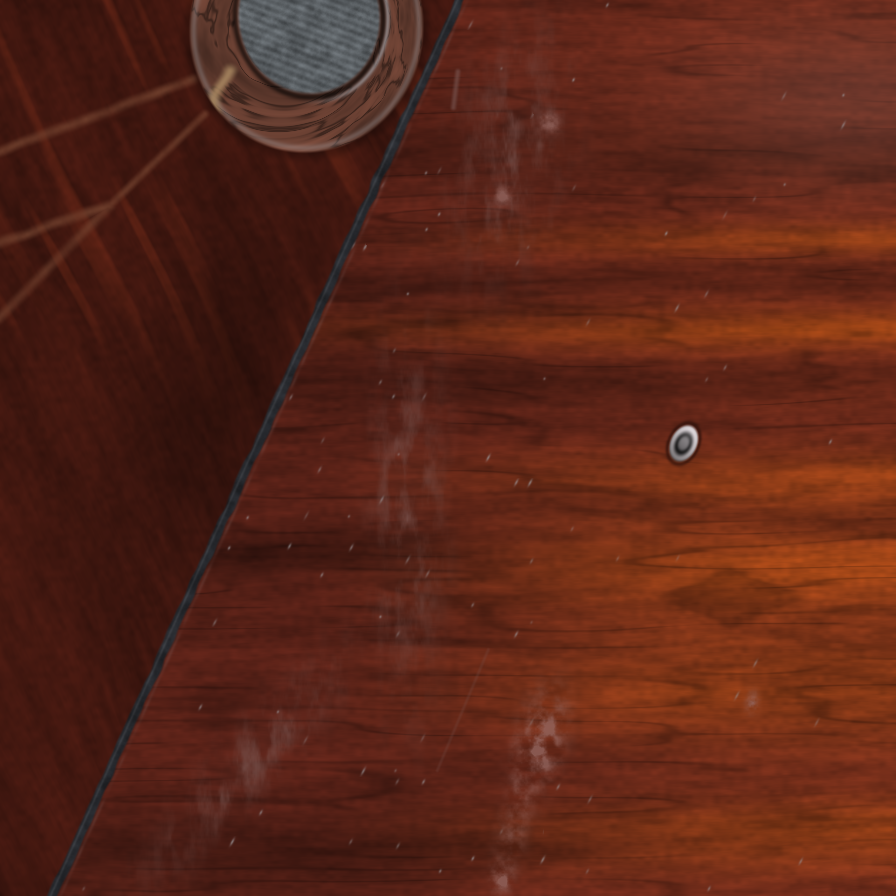
A three.js fragment shader for this texture:

```glsl
varying vec2 vUv;

const vec3 DARK_WOOD = vec3(.255, .09, .06);
const vec3 RED_WOOD = vec3(.375, .14, .098);
const vec3 AMBER_WOOD = vec3(.57, .245, .08);
const vec3 HAZE = vec3(.47, .33, .31);
const vec3 SEAM = vec3(.16, .17, .19);
const vec3 CLOTH = vec3(.345, .365, .38);
const vec3 RING = vec3(.43, .26, .205);
const vec3 METAL = vec3(.6, .58, .59);
const vec2 SEAM_FOOT = vec2(.0586, 0);
const vec2 SEAM_TOP = vec2(.513, 1);
const vec2 RING_POS = vec2(.342, .968);
const vec2 CLOTH_POS = vec2(.345, .981);
const vec2 BOLT_POS = vec2(.763, .505);
const float SEAM_HALF = .0052;
const float EDGE = .0018;

float hash(vec2 p) {
  p = fract(p * vec2(.1031, .1137));
  p += dot(p, p.yx + 33.33);
  return fract((p.x + p.y) * p.x * 17.);
}

float noise(vec2 p) {
  vec2 i = floor(p), f = fract(p);
  f = f * f * (3. - 2. * f);
  return mix(mix(hash(i), hash(i + vec2(1, 0)), f.x),
             mix(hash(i + vec2(0, 1)), hash(i + vec2(1, 1)), f.x), f.y);
}

float fbm(vec2 p) {
  float sum = 0., amp = .5;
  for (int i = 0; i < 4; i++) {
    sum += amp * noise(p);
    p = p * 2.03 + 17.3;
    amp *= .5;
  }
  return sum;
}

// Soft stroke between two points
float stroke(vec2 p, vec2 a, vec2 b, float w) {
  vec2 d = b - a;
  float r = length(p - a - d * clamp(dot(p - a, d) / dot(d, d), 0., 1.));
  return 1. - smoothstep(0., w, r);
}

// Radius in a turned ellipse: 1 on the outline
float oval(vec2 p, vec2 r, float turn) {
  float c = cos(turn), s = sin(turn);
  return length(vec2(c * p.x + s * p.y, c * p.y - s * p.x) / r);
}

float blob(vec2 p, vec2 c, vec2 r, float turn) {
  float d = oval(p - c, r, turn);
  return exp(-d * d);
}

float band(float y, float c, float w) {
  y = (y - c) / w;
  return exp(-y * y);
}

vec3 leftPanel(vec2 p) {
  vec2 g = mat2(.91, -.41, .41, .91) * p;
  g.x += .035 * noise(g * 4.);
  float coarse = fbm(g * vec2(20, 3)), fine = fbm(g * vec2(110, 18));
  vec3 c = DARK_WOOD * (.53 + .45 * coarse + .35 * fine + .14 * noise(p * 150.));
  float lines = smoothstep(.66, .9, noise(g * vec2(65, 5)));
  c += vec3(.09, .035, .015) * lines * smoothstep(.45, .75, p.y);
  c *= 1. - .25 * blob(p, vec2(.25, .58), vec2(.08, .2), -.4);
  // Pale reflected streaks
  vec2 q = p + .005 * (noise(p * 35.) - .5), fork = vec2(.124, .772);
  float s = stroke(q, vec2(0, .831), vec2(.215, .911), .009);
  s = max(s, stroke(q, fork, vec2(.228, .872), .007));
  s = max(s, .8 * stroke(q, vec2(0, .646), fork, .009));
  s = max(s, stroke(q, vec2(0, .729), fork, .009));
  return mix(c, vec3(.46, .27, .19), s * (.4 + .5 * fbm(p * 60.)));
}

vec3 rightPanel(vec2 p) {
  float y = p.y + .012 * (noise(p * vec2(5, 9)) - .5);
  float right = smoothstep(.3, .95, p.x);
  float coarse = fbm(vec2(p.x * 3., y * 34.)), fine = fbm(vec2(p.x * 22., y * 150.));
  float amber = .16 + .8 * band(y, .733, .018) + .7 * band(y, .465, .035)
    + .85 * band(y, .36, .06) + .8 * band(y, .23, .06) + .75 * band(y, .07, .04);
  amber = amber * right + .95 * band(y, .634, .022) * (.3 + .7 * right);
  vec3 c = mix(RED_WOOD, AMBER_WOOD, min(amber * (.55 + .7 * coarse), 1.));
  float dark = .18 * band(y, .575, .025) + .18 * band(y, .685, .016) + .2 * band(y, .83, .025);
  dark += (1. - right) * (.25 * band(y, .385, .03) + .2 * band(y, .06, .04));
  c *= .57 + .42 * coarse + .36 * fine + .13 * noise(p * vec2(130, 190));
  c *= (1. - dark) * (.89 + .16 * right);
  // Pointed knot, thin grain lines and hazy gloss
  vec2 k = abs(p - vec2(.815, .335)) / vec2(.08, .034);
  float knot = k.x + k.y + .9 * (coarse - .5);
  c *= 1. - .16 * (1. - smoothstep(.75, 1., knot)) - .16 * band(knot, .95, .12);
  float vein = band(noise(vec2(p.x * 6., y * 75.)), .5, .06);
  c *= 1. - .2 * vein * smoothstep(.3, .65, noise(p * vec2(9, 30)));
  c = mix(c, HAZE, .32 * blob(p, vec2(.97, .89), vec2(.2, .1), 0.));
  float wear = blob(p, vec2(.28, .15), vec2(.13, .03), .85)
    + blob(p, vec2(.455, .43), vec2(.035, .17), 0.) + blob(p, vec2(.57, .83), vec2(.05, .11), -.2);
  c = mix(c, HAZE, wear * (.06 + .75 * smoothstep(.35, .85, fbm(p * vec2(75, 28)))));
  // Scuffs and scratches
  float smudge = blob(p, vec2(.603, .173), vec2(.021, .045), -.25)
    + .9 * blob(p, vec2(.56, .02), vec2(.011, .014), 0.) + .8 * blob(p, vec2(.84, .216), vec2(.007, .011), 0.)
    + .7 * blob(p, vec2(.612, .863), vec2(.012), 0.) + .6 * blob(p, vec2(.563, .781), vec2(.012), 0.)
    + .35 * blob(p, vec2(.575, .085), vec2(.015, .06), -.2);
  c = mix(c, HAZE * 1.25, min(smudge * 1.9 * smoothstep(.2, .9, fbm(p * 75.)), .75));
  c = mix(c, HAZE, .22 * stroke(p, vec2(.488, .14), vec2(.545, .275), .003)
    + .6 * stroke(p, vec2(.506, .88), vec2(.511, .92), .005));
  // Scattered specks, denser near the seam and in worn patches
  vec2 cell = floor(p * 60.), at = .3 + .4 * vec2(hash(cell + 3.), hash(cell + 9.));
  float speck = blob(fract(p * 60.), at, vec2(.08, .1 + .18 * hash(cell + 23.)), -.5);
  float chance = .062 - .05 * right + .04 * wear;
  return mix(c, METAL, speck * (.25 + .45 * hash(cell + 57.)) * step(1. - chance, hash(cell + 41.)));
}

vec3 addPort(vec3 c, vec2 p) {
  float ring = oval(p - RING_POS, vec2(.13, .138), -.15);
  float disc = oval(p - CLOTH_POS, vec2(.082, .089), .15);
  c *= 1. - .25 * (1. - smoothstep(1., 1.1, ring));
  float swirl = fbm(vec2(ring * 8., 0) + p * 16.);
  vec3 glass = RING * (.5 + .95 * swirl) * (1. - .4 * band(swirl, .45, .025));
  glass = mix(glass, METAL, .35 * band(ring, .965, .025));
  vec2 bend = vec2(.007 * sin((p.y - .87) * 85.), 0);
  glass = mix(glass, vec3(.66, .53, .38), .85 * stroke(p + bend, vec2(.244, .88), vec2(.25, .92), .012));
  glass *= 1. - .6 * band(disc, 1.01, .045);
  glass = mix(glass, METAL, .7 * band(disc, 1.07, .03) * smoothstep(.33, .41, p.x));
  float weave = .1 * sin(p.x * 260. + p.y * 700.) + .6 * fbm(p * 110.);
  glass = mix(glass, CLOTH * (.73 + weave), 1. - smoothstep(.93, .99, disc));
  return mix(c, glass, 1. - smoothstep(.985, 1.015, ring));
}

void main() {
  vec2 p = vUv, along = normalize(SEAM_TOP - SEAM_FOOT), b = p - BOLT_POS;
  float side = dot(p - SEAM_FOOT, vec2(along.y, -along.x));
  vec3 c = mix(leftPanel(p), rightPanel(p), smoothstep(-EDGE, EDGE, side));
  c = addPort(c, p);
  // Dark seam with a worn lip
  float gap = abs(side + .003 * (noise(p * 60.) - .5));
  c = mix(c, HAZE, .35 * band(side, .008, .002) * noise(p * 80.));
  vec3 filler = SEAM * (.5 + .8 * fbm(p * 75.)) + .06 * band(side, -.002, .0015);
  c = mix(c, filler, 1. - smoothstep(SEAM_HALF - EDGE, SEAM_HALF + EDGE, gap));
  // Small bolt
  float bolt = oval(b, vec2(.016, .023), -.45);
  vec3 steel = METAL * (.8 + .35 * band(bolt, .75, .15) - .45 * band(bolt, .45, .14) + 12. * (b.x + b.y));
  c = mix(c, DARK_WOOD * .6, .6 * band(bolt, 1.05, .12));
  gl_FragColor = vec4(mix(c, steel, 1. - smoothstep(.82, 1.02, bolt)), 1);
}
```
